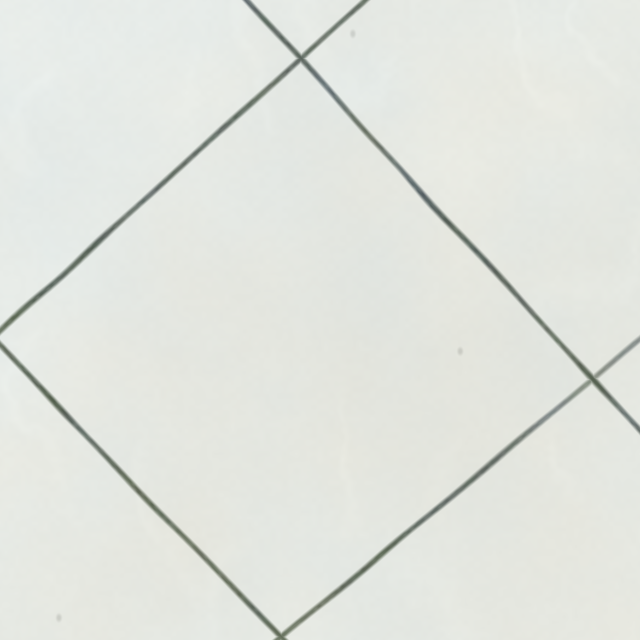
Give the GLSL for this texture, as a Shadertoy shader.

```glsl
// Pale glazed floor tiles laid diagonally, with thin dark worn joints.

float hash(vec2 p) {
    return fract(sin(dot(p, vec2(127.1, 311.7))) * 43758.5453);
}

float noise(vec2 p) {
    vec2 i = floor(p), f = fract(p);
    f = f * f * (3.0 - 2.0 * f);
    return mix(mix(hash(i), hash(i + vec2(1, 0)), f.x),
               mix(hash(i + vec2(0, 1)), hash(i + vec2(1, 1)), f.x), f.y);
}

float fbm(vec2 p) {
    float sum = 0.0, amp = 0.5;
    for (int i = 0; i < 5; i++) {
        sum += amp * noise(p);
        p = mat2(1.6, 1.2, -1.2, 1.6) * p + 7.3;
        amp *= 0.5;
    }
    return sum;
}

// Signed distance to the line from a to b, positive on its left
float side(vec2 p, vec2 a, vec2 b) {
    vec2 d = normalize(b - a);
    return dot(p - a, vec2(-d.y, d.x));
}

// Darkness of a joint at distance d; "along" runs down its length
float joint(float d, float along, float id, float pixel) {
    float wear = noise(vec2(along * 9.0, id * 17.3));
    float grain = noise(vec2(along * 90.0, id * 5.1 + d * 300.0));
    float reach = 0.0058 + 0.0016 * wear + 0.5 * pixel;
    float profile = 1.0 - smoothstep(0.0007, reach, abs(d));
    return profile * (0.84 + 0.22 * wear - 0.14 * grain);
}

void mainImage(out vec4 fragColor, in vec2 fragCoord) {
    vec2 p = fragCoord / iResolution.xy;
    float pixel = 1.0 / min(iResolution.x, iResolution.y);

    // Corners of the central tile set the slightly skewed grid
    vec2 top = vec2(0.469, 0.908), right = vec2(0.926, 0.408);
    vec2 bottom = vec2(0.439, 0.003), left = vec2(-0.011, 0.473);

    // Hand-laid wobble of the joints
    vec2 q = p + 0.004 * (vec2(noise(p * 9.0), noise(p * 9.0 + 31.0)) - 0.5);
    vec2 fromFirst = vec2(-side(q, top, right), -side(q, left, top));
    vec2 toSecond = vec2(side(q, left, bottom), side(q, bottom, right));
    vec2 size = fromFirst + toSecond;
    vec2 grid = fromFirst / size;
    vec2 line = floor(grid + 0.5);
    vec2 dist = (grid - line) * size;

    // Glaze: cool light at upper left, warmer grey at lower right
    vec3 color = mix(vec3(0.910, 0.929, 0.918), vec3(0.897, 0.906, 0.880),
                     smoothstep(-0.1, 0.75, 0.55 * p.x + 0.6 * (1.0 - p.y)));
    color += 0.008 * (hash(floor(grid) + 3.0) - 0.5);

    // Soft clouds with a slight shift between warm and cool
    float cloud = fbm(p * 4.0 + 2.0) - 0.48;
    float stain = fbm(p * 7.0 + 40.0) - 0.48;
    color += 0.035 * cloud + 0.030 * stain * vec3(-0.7, 0.0, 0.7);

    // Faint pale veins and fine surface grain
    float bend = fbm(p * 5.0 + 11.0);
    float vein = abs(noise(vec2(p.x * 9.0 + p.y * 2.0 + bend * 2.0, p.y * 3.0)) - 0.5);
    color += 0.010 * (1.0 - smoothstep(0.0, 0.10, vein)) * smoothstep(0.4, 0.6, bend);
    color += 0.008 * (noise(p * 110.0) - 0.5);

    // Sparse small specks
    vec2 cell = floor(p * 8.0);
    vec2 center = 0.2 + 0.6 * vec2(hash(cell + 5.0), hash(cell + 9.0));
    float speck = length((fract(p * 8.0) - center) * vec2(1.0, 0.7)) / 8.0;
    float present = step(0.93, hash(cell + 21.0));
    color -= 0.10 * present * (1.0 - smoothstep(0.001, 0.005 + pixel, speck));

    // Joints: falling lines, then rising lines that fade to the right
    float falling = joint(dist.x, grid.y, line.x + 3.0, pixel);
    float rising = joint(dist.y, grid.x, line.y + 8.0, pixel);
    rising *= 1.0 - 0.28 * smoothstep(0.65, 0.95, p.x);
    float dark = max(falling, rising);

    // Dirt shifts from blue-grey through green to olive
    float hue = clamp(noise(p * 14.0 + 60.0) + 0.5 * (0.5 - p.y), 0.0, 1.0);
    vec3 dirt = mix(vec3(0.29, 0.34, 0.37), vec3(0.33, 0.37, 0.29), hue);
    dirt.g += 0.03 * (noise(p * 60.0) - 0.5);
    color = mix(color, dirt, clamp(dark, 0.0, 1.0));

    fragColor = vec4(color, 1.0);
}
```
